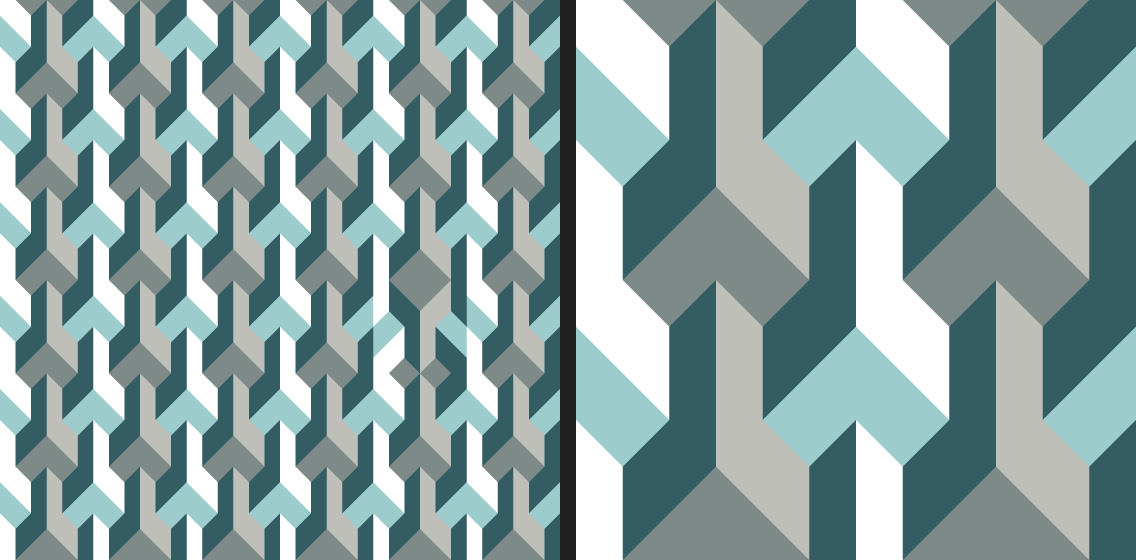
Left, the full canvas; right, a detail of the centre.
Give the GLSL for this pattern, as a Shadertoy shader.

```glsl
// Six by six repeats of interlocking folded columns: grey ones and white ones,
// the latter half a repeat across and down, each with a chevron at its foot.
// One cell is turned upside down; edges are smoothed by supersampling.

// Colour of a folded column; p.x runs from its axis, p.y downwards.
vec3 foldedColumn(vec2 p, vec3 litSide, vec3 chevron) {
    if (mod(p.y - abs(p.x), 6.0) > 4.0) return chevron;
    return p.x < 0.0 ? vec3(0.20, 0.36, 0.39) : litSide;
}

// Pattern colour; p counts repeats from the upper left corner.
vec3 pattern(vec2 p) {
    vec2 cell = floor(p);
    vec2 q = 6.0 * fract(p);

    // The single upside-down cell
    if (cell == vec2(4.0, 3.0)) q.y = 6.0 - q.y;

    // Grey column in the middle of the cell, narrow above and wide below
    float halfWidth = clamp(abs(q.y - 2.0), 1.0, 2.0);
    float x = q.x - 3.0;
    if (abs(x) < halfWidth)
        return foldedColumn(vec2(x, q.y), vec3(0.75, 0.75, 0.73), vec3(0.49, 0.54, 0.53));

    // White column on the cell border, shifted by half a repeat
    x -= 3.0 * sign(x);
    return foldedColumn(vec2(x, q.y - 3.0), vec3(1.0), vec3(0.61, 0.80, 0.80));
}

void mainImage(out vec4 fragColor, in vec2 fragCoord) {
    const int SAMPLES = 4;
    vec3 sum = vec3(0.0);
    for (int j = 0; j < SAMPLES; j++) {
        for (int i = 0; i < SAMPLES; i++) {
            vec2 offset = (vec2(i, j) + 0.5) / float(SAMPLES) - 0.5;
            vec2 uv = (fragCoord + offset) / iResolution.y;
            sum += pattern(6.0 * vec2(uv.x, 1.0 - uv.y));
        }
    }
    fragColor = vec4(sum / float(SAMPLES * SAMPLES), 1.0);
}
```
